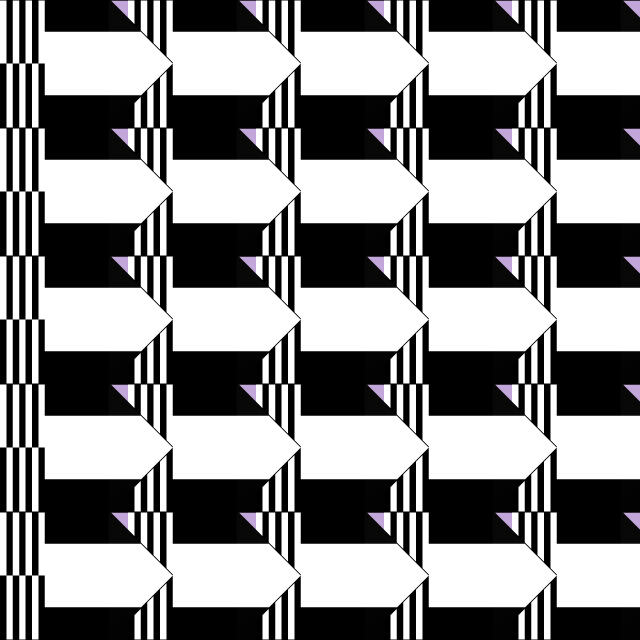
A Shadertoy shader for this pattern:

```glsl
// Interlocking white arrows on black, with counterchanged stripes and lilac corner triangles.

const float CELLS = 5.0;
const float AXIS = 0.497;   // height of the arrow tip within a cell
const int SAMPLES = 4;

// Upright bars that swap black and white across the arrow axis.
vec3 stripes(vec2 q) {
    float bar = floor((q.x - 0.65) / 0.05);
    float half_ = step(AXIS, q.y);
    float seam = step(0.004, min(q.y, 1.0 - q.y));
    return vec3(mod(bar + half_ + 1.0, 2.0) * seam);
}

// Black ground with a barely visible diagonal weave beside the head.
vec3 ground(vec2 q, float rise) {
    float beside = step(0.5, q.x);
    float weave = step(0.5, fract((q.x + rise) * 30.0));
    float lift = q.y < AXIS ? 0.025 : 0.005;
    return vec3(beside * (lift + 0.01 * weave));
}

// p is measured in cells, with y running downward.
vec3 pattern(vec2 p) {
    p.x -= 0.35;
    vec2 q = fract(p);

    // The margin left of the first column holds stripes only.
    if (p.x < 0.0) return stripes(q);

    float rise = abs(q.y - AXIS);
    float head = (q.x + rise - 1.0) * 0.7071;

    // Arrow body and the ground above and below it
    if (head < 0.0) return rise < 0.248 ? vec3(1.0) : ground(q, rise);

    // Fine outline along the head
    if (head < 0.007) return vec3(0.0);

    // Stripes, then the lilac triangle at their upper left
    if (q.x > 0.65) return stripes(q);
    bool lilac = q.y > 0.005 && q.y < AXIS;
    return lilac ? vec3(0.765, 0.65, 0.85) : ground(q, rise);
}

void mainImage(out vec4 fragColor, in vec2 fragCoord) {
    vec3 sum = vec3(0.0);

    // Supersampling smooths every edge, including those between cells.
    for (int j = 0; j < SAMPLES; j++) {
        for (int i = 0; i < SAMPLES; i++) {
            vec2 offset = (vec2(i, j) + 0.5) / float(SAMPLES) - 0.5;
            vec2 p = (fragCoord + offset) / iResolution.y;
            sum += pattern(CELLS * vec2(p.x, 1.0 - p.y));
        }
    }
    fragColor = vec4(sum / float(SAMPLES * SAMPLES), 1.0);
}
```
